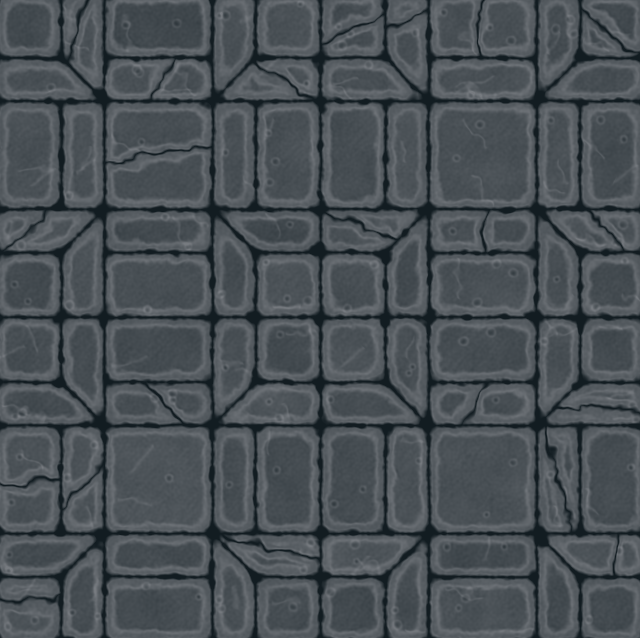
Give the GLSL for this texture, as a Shadertoy shader.

```glsl
// Worn slate paving: mirrored blocks of squares, slabs and mitred border strips.
// Each axis is folded about the block edge, so one quarter of a block gives the
// whole layout; stone edge distance then drives joints, rims, cracks and wear.

vec2 hash2(vec2 p) {
    vec3 q = fract(p.xyx * vec3(0.1031, 0.1030, 0.0973));
    q += dot(q, q.yzx + 33.33);
    return fract((q.xx + q.yz) * q.zy);
}

float noise(vec2 p) {
    vec2 i = floor(p), f = fract(p);
    vec2 u = f * f * f * (f * (f * 6.0 - 15.0) + 10.0);
    vec4 g;
    for (int k = 0; k < 4; k++) {
        vec2 corner = vec2(k & 1, k >> 1);
        g[k] = dot(hash2(i + corner) * 2.0 - 1.0, f - corner);
    }
    return mix(mix(g.x, g.y, u.x), mix(g.z, g.w, u.x), u.y);
}

float bump(float x, float width) {
    return exp(-x * x / (width * width));
}

float smoothMin(float a, float b, float k) {
    float h = max(k - abs(a - b), 0.0) / k;
    return min(a, b) - h * h * k * 0.25;
}

// Distance to the edge of the stone at p, with the stone's centre and half size
float stoneEdge(vec2 p, out vec2 centre, out vec2 halfSize) {
    vec2 block = 15.0 * floor(p / 15.0 + 0.5);
    vec2 side = mix(vec2(-1.0), vec2(1.0), step(block, p));
    vec2 q = abs(p - block);

    // Bands of 3, 2 and 5 units along each folded axis
    vec2 mid = mix(mix(vec2(1.5), vec2(4.0), step(3.0, q)), vec2(7.5), step(5.0, q));
    halfSize = mix(mix(vec2(1.5), vec2(1.0), step(3.0, q)), vec2(2.5), step(5.0, q));
    vec2 inset = halfSize - abs(q - mid);
    float d = smoothMin(inset.x, inset.y, 0.55);

    // Border strips meet on the diagonal
    float far = max(q.x, q.y), near = min(q.x, q.y);
    if (far > 3.0 && far < 5.0) {
        bool upright = q.x > q.y;
        mid = upright ? vec2(4.0, 1.5) : vec2(1.5, 4.0);
        halfSize = upright ? vec2(1.0, 1.5) : vec2(1.5, 1.0);
        d = smoothMin(1.0 - abs(far - 4.0), near, 0.55);
        d = smoothMin(d, (far - near) * 0.707, 0.5);
    }
    centre = block + side * mid;
    return d;
}

// Pits with raised rings and pale scratches, scattered over one stone
float wear(vec2 local, vec2 halfSize, vec2 seed) {
    float marks = 0.0;
    for (int i = 0; i < 5; i++) {
        vec2 r = hash2(seed + 7.3 * float(i + 1));
        vec2 s = hash2(seed + 11.9 * float(i + 2));
        vec2 v = local - (r * 2.0 - 1.0) * halfSize * 0.75;
        if (s.x > 0.45) continue;
        if (i < 3) {
            float radius = 0.12 + 0.08 * s.y, l = length(v);
            marks += 0.14 * bump(l - radius, 0.07) - 0.12 * bump(l, radius * 0.6);
        } else {
            vec2 along = vec2(cos(s.y * 6.28), sin(s.y * 6.28));
            v += 0.4 * noise(local * 1.7 + seed);
            float reach = 0.3 + halfSize.x * 0.2;
            float l = length(v - along * clamp(dot(v, along), -reach, reach));
            marks += 0.16 * bump(l, 0.09);
        }
    }
    return marks;
}

// Brightness and height in one: 0 in the joints, about 1 on the ridges
float relief(vec2 p, float pixel) {
    p += 0.08 * vec2(noise(p * 0.9), noise(p * 0.9 + 40.0));
    vec2 centre, halfSize;
    float d = stoneEdge(p, centre, halfSize);
    vec2 local = p - centre, a = hash2(centre + 3.7), b = hash2(centre + 91.3);

    // Joints widen here and there where edges have chipped
    d -= 0.01 + 0.22 * max(noise(p * 1.7), 0.0) + 0.06 * noise(p * 4.0);

    // Some stones are split by a jagged crack
    if (a.x < 0.23) {
        vec2 normal = vec2(cos(b.x * 6.28), sin(b.x * 6.28));
        float c = dot(local, normal) + (b.y - 0.5) * 0.8;
        c += 0.5 * noise(p * 0.9 + 17.0) + 0.16 * noise(p * 2.7);
        d = smoothMin(d, abs(c) - 0.08 * noise(p * 1.4 + 5.0), 0.15);
    }

    // Pale rim, thin bright ridge and sunken darker face
    float rim = mix(0.3, 0.42, a.y) + 0.16 * noise(p * 1.1 + 9.0);
    float face = smoothstep(rim, rim + 0.24, d);
    float tone = 0.79 + 0.17 * bump(d - rim, 0.1) - mix(0.07, 0.22, sqrt(b.y)) * face;
    tone += 0.06 * (b.x - 0.5) + wear(local, halfSize, centre);

    // Slate mottling and slanted grain
    vec2 grain = vec2(p.x + p.y, p.y - p.x);
    tone += 0.1 * noise(p * 0.7) + 0.08 * noise(grain * vec2(1.2, 4.0));
    tone += 0.07 * noise(p * 6.0);
    return tone * smoothstep(-0.02 - 0.3 * pixel, 0.13 + 0.3 * pixel, d);
}

void mainImage(out vec4 fragColor, in vec2 fragCoord) {
    float pixel = 29.6 / iResolution.x;
    vec2 p = (fragCoord / iResolution.x - 0.5013) * 29.6;
    float tone = relief(p, pixel);

    // Light from the lower left picks out the edges
    float slope = tone - relief(p - 0.07, pixel);
    tone = clamp(tone + 0.25 * slope, 0.0, 1.2);
    fragColor = vec4(mix(vec3(0.07, 0.11, 0.13), vec3(0.40, 0.42, 0.44), tone), 1.0);
}
```
